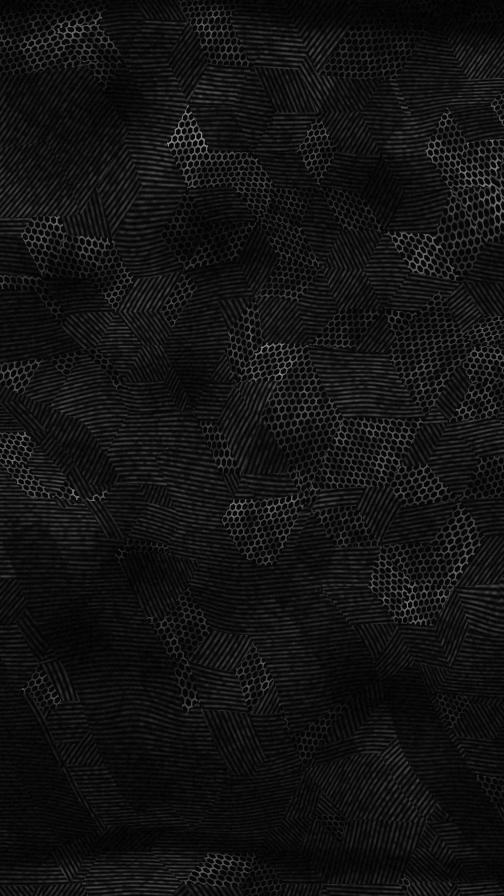
This background is drawn by a WebGL 1 fragment shader. Its source:

```glsl
precision highp float;
// Draped black fabric woven from rhombic patches of ribbed threads and honeycomb mesh.

uniform vec2 u_resolution;

const float PI = 3.14159265;
const float SMALL_PATCH = 0.155;   // hexagon widths, in canvas widths
const float LARGE_PATCH = 0.27;
const float LARGE_SHARE = 0.32;
const float RIB_PITCH = 0.0088;
const float MESH_PITCH = 0.0160;
const float MESH_STRETCH = 1.4;
const float MESH_LINE = 0.10;      // half thickness, in mesh cells
const float BAND_WIDTH = 0.085;    // long diagonal strips
const float BAND_SHARE = 0.36;
const float FOLD_WARP = 0.065;
const float FOLD_CONTRAST = 3.2;
const float BASE_TONE = 0.026;
const float RIB_TONE = 0.18;
const float MESH_TONE = 0.28;
const float GRAIN = 0.03;

float hash(vec2 p) {
  vec3 q = fract(vec3(p.xyx) * 0.1031);
  q += dot(q, q.yzx + 33.33);
  return fract((q.x + q.y) * q.z);
}

float noise(vec2 p) {
  vec2 i = floor(p), f = fract(p);
  f = f * f * (3.0 - 2.0 * f);
  return mix(mix(hash(i), hash(i + vec2(1.0, 0.0)), f.x),
             mix(hash(i + vec2(0.0, 1.0)), hash(i + 1.0), f.x), f.y);
}

vec2 rotate(vec2 p, float a) {
  float c = cos(a), s = sin(a);
  return vec2(c * p.x + s * p.y, c * p.y - s * p.x);
}

// Nearest hexagon of unit width: xy = position inside it, zw = its centre.
vec4 hexCell(vec2 p) {
  vec2 s = vec2(1.0, 1.7320508);
  vec2 a = floor(p / s + 0.5) * s;
  vec2 b = (floor(p / s) + 0.5) * s;
  vec2 c = dot(p - a, p - a) < dot(p - b, p - b) ? a : b;
  return vec4(p - c, c);
}

float hexEdge(vec2 p) {
  p = abs(p);
  return 0.5 - max(p.x, dot(p, vec2(0.5, 0.8660254)));
}

// Each hexagon splits into three rhombi; the result identifies one of them.
vec2 rhombusId(vec2 p, float size) {
  vec4 cell = hexCell(p.yx / size);
  float third = floor(mod(atan(cell.y, cell.x) - PI * 0.5, 2.0 * PI) / (2.0 * PI / 3.0));
  return floor(cell.zw * 2.0 + 0.5) + vec2(third * 37.0 + 80.0, floor(120.0 * size) + 80.0);
}

// Soft folds running down to the right.
float foldHeight(vec2 p) {
  vec2 q = rotate(p, -0.75);
  return 0.65 * noise(q * vec2(2.6, 5.0) + 7.0) + 0.35 * noise(q * vec2(6.0, 9.0) + 31.0);
}

float ribs(vec2 p, float angle) {
  vec2 q = rotate(p, angle) / RIB_PITCH;
  float thread = 0.5 + 0.5 * cos(2.0 * PI * q.y);
  float wear = 0.5 + noise(vec2(q.x * 1.1, floor(q.y + 0.5) * 3.0) + 300.0);
  return pow(thread, 1.4) * wear;
}

float mesh(vec2 p, float angle) {
  vec2 q = rotate(p, angle) * vec2(1.0, MESH_STRETCH) / MESH_PITCH;
  float edge = hexEdge(hexCell(q).xy);
  return (1.0 - smoothstep(MESH_LINE * 0.5, MESH_LINE * 1.7, edge)) * (0.4 + 1.2 * noise(q * 0.9 + 90.0));
}

float fabric(vec2 p, float height) {
  // Folds bend the whole weave and light it from the upper left.
  vec2 bend = vec2(noise(p * 4.0 + 11.0), noise(p * 4.0 + 57.0)) - 0.5;
  vec2 q = p + FOLD_WARP * bend;
  q.y += 0.012 * (noise(p * 11.0 + 20.0) - 0.5);
  vec2 toLight = vec2(-0.018, 0.026);
  float slope = foldHeight(p - toLight) - foldHeight(p + toLight);
  float light = clamp(0.82 + FOLD_CONTRAST * slope, 0.15, 1.5);
  light *= mix(0.62, 1.0, smoothstep(0.05, 0.5, height));
  float hem = height + 0.05 * (noise(vec2(p.x * 3.0, 4.0)) - 0.5);
  light *= 1.0 - 0.85 * smoothstep(0.95, 0.99, hem);
  light *= 1.0 - 0.6 * (1.0 - smoothstep(0.005, 0.022, abs(hem - 0.045)));

  // Patch choice: large or small rhombi, with long strips towards the bottom.
  vec2 id = rhombusId(q, LARGE_PATCH);
  if (hash(id + 5.0) > LARGE_SHARE) id = rhombusId(q, SMALL_PATCH);
  float kind = hash(id);
  float tone = 0.55 + 0.65 * hash(id + 19.0);
  vec2 strip = rotate(q, -PI / 3.0);
  vec2 stripId = floor(strip / vec2(0.6, BAND_WIDTH)) + 60.0;
  float stripShare = BAND_SHARE * (1.0 - smoothstep(0.35, 0.65, height + 0.25 * p.x));
  if (hash(stripId) < stripShare) {
    kind = 0.6 * hash(stripId + 3.0);
    tone = 0.35 + 0.6 * hash(stripId + 8.0);
  }

  // Weave choice: level ribs, two diagonals, or mesh.
  float tilt = hash(id + 41.0) < 0.5 ? PI / 3.0 : -PI / 3.0;
  float lean = 0.3 * (hash(id + 73.0) - 0.5);
  float meshStart = mix(0.84, 0.68, smoothstep(0.15, 0.45, height));
  float weave;
  if (kind > meshStart) weave = MESH_TONE * mesh(q, tilt + lean);
  else if (kind > 0.46) weave = RIB_TONE * ribs(q, tilt + lean);
  else weave = RIB_TONE * ribs(q, lean * step(0.25, kind));
  return BASE_TONE * (0.5 + 0.5 * light) + weave * light * tone;
}

void main() {
  // Four samples per pixel smooth the patch borders and threads.
  float shade = 0.0;
  for (int i = 0; i < 4; i++) {
    vec2 offset = vec2(mod(float(i), 2.0), floor(float(i) / 2.0)) * 0.5 - 0.25;
    vec2 point = gl_FragCoord.xy + offset;
    shade += 0.25 * fabric(point / u_resolution.x, point.y / u_resolution.y);
  }
  vec2 p = gl_FragCoord.xy / u_resolution.x;
  shade += GRAIN * (noise(p * 290.0) - 0.5);
  gl_FragColor = vec4(vec3(max(shade, 0.0)), 1.0);
}
```
